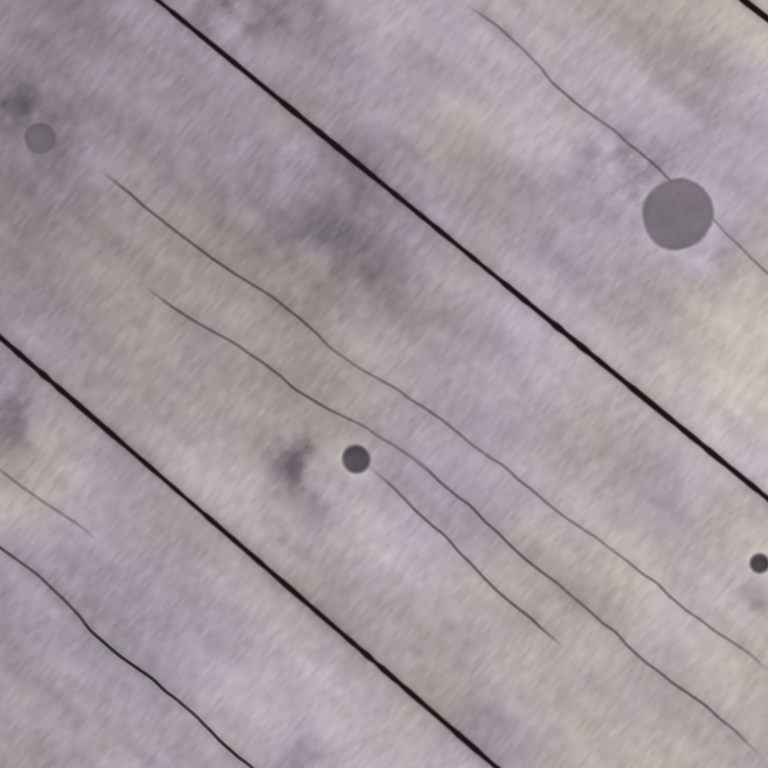
Reproduce this texture procedurally as a Shadertoy shader.

```glsl
float hash(vec2 p) {
    return fract(sin(dot(p, vec2(127.1, 311.7))) * 43758.5453);
}

float noise(vec2 p) {
    vec2 i = floor(p), f = fract(p);
    f = f * f * (3.0 - 2.0 * f);
    return mix(mix(hash(i), hash(i + vec2(1, 0)), f.x),
               mix(hash(i + vec2(0, 1)), hash(i + vec2(1, 1)), f.x), f.y);
}

float fbm(vec2 p) {
    float sum = 0.0, amp = 0.5;
    for (int i = 0; i < 5; i++) {
        sum += amp * noise(p);
        p = mat2(1.6, 1.2, -1.2, 1.6) * p + 7.3;
        amp *= 0.5;
    }
    return sum / 0.97;
}

// Soft stains: centre, radius, strength
const vec4 stains[10] = vec4[10](
    vec4(0.045, 0.845, 0.060, 0.16), vec4(0.81, 0.780, 0.055, 0.24),
    vec4(0.300, 0.990, 0.050, 0.24), vec4(0.40, 0.975, 0.025, 0.22),
    vec4(0.395, 0.392, 0.045, 0.28), vec4(0.01, 0.465, 0.045, 0.22),
    vec4(0.450, 0.700, 0.110, 0.12), vec4(0.93, 0.650, 0.040, 0.12),
    vec4(0.380, 0.010, 0.040, 0.12), vec4(0.98, 0.200, 0.050, 0.14));

// Knots: centre, radius, darkness
const vec4 knots[4] = vec4[4](
    vec4(0.052, 0.820, 0.020, 0.55), vec4(0.883, 0.721, 0.047, 0.42),
    vec4(0.464, 0.402, 0.018, 0.82), vec4(0.990, 0.266, 0.013, 0.85));

// Cracks along the boards: start, end, height at start, height at end
const vec4 cracks[7] = vec4[7](
    vec4(-0.41, 0.70, 0.686, 0.740), vec4(-0.27, 0.22, 0.607, 0.653),
    vec4(0.13, 0.76, 0.653, 0.651), vec4(0.10, 0.47, 0.606, 0.594),
    vec4(-0.19, 0.40, 1.154, 1.140), vec4(-0.30, 0.40, 0.224, 0.207),
    vec4(-0.29, -0.08, 0.302, 0.306));
const float crackDepth[7] = float[7](0.42, 0.42, 0.42, 0.45, 0.35, 0.75, 0.28);

void mainImage(out vec4 fragColor, in vec2 fragCoord) {
    vec2 uv = fragCoord / iResolution.xy;
    float px = 1.0 / iResolution.y;

    // Board space: x along the boards, y across them
    vec2 board = mat2(0.765, 0.644, -0.644, 0.765) * uv;
    float u = board.x, v = board.y;

    // Weathered wood tone
    float tone = 0.655 + 0.24 * (fbm(board * vec2(5.0, 11.0)) - 0.5);
    tone += 0.07 * (fbm(board * vec2(9.0, 45.0) + 31.0) - 0.5);
    vec2 corner = uv - vec2(0.0, 0.88);
    tone -= 0.12 * exp(-5.0 * dot(corner, corner));
    tone += 0.03 * smoothstep(0.4, 1.0, uv.x);

    // Fine brushed fibre across the grain
    tone += 0.055 * (noise(board * vec2(210.0, 75.0)) - 0.5);
    tone += 0.035 * (noise(board * vec2(110.0, 45.0) + 9.0) - 0.5);

    // Stains, broken up by noise
    float purple = fbm(uv * 5.0 + 17.0) - 0.42;
    vec2 warp = vec2(fbm(uv * 14.0), fbm(uv * 14.0 + 40.0)) - 0.5;
    for (int i = 0; i < 10; i++) {
        vec4 s = stains[i];
        vec2 d = (uv - s.xy + 0.06 * warp) / s.z;
        float stain = exp(-dot(d, d));
        tone -= s.w * stain * smoothstep(0.25, 0.75, fbm(board * vec2(28.0, 22.0) + 5.0));
        purple += 0.25 * stain;
    }

    // Cracks with a soft shadow
    float wander = 0.012 * (noise(vec2(u * 9.0, 3.0)) - 0.5)
                 + 0.003 * (noise(vec2(u * 40.0, 8.0)) - 0.5);
    float crackShade = 0.0;
    for (int i = 0; i < 7; i++) {
        vec4 c = cracks[i];
        float d = abs(v - mix(c.z, c.w, smoothstep(c.x, c.y, u)) - wander);
        float fade = smoothstep(c.x, c.x + 0.06, u) * smoothstep(c.y, c.y - 0.06, u);
        float wear = 0.55 + 0.45 * noise(vec2(u * 14.0, float(i) * 5.0));
        float line = 1.0 - smoothstep(0.0008, 0.0022 + px, d);
        float shadow = 0.25 * exp(-d * 170.0);
        crackShade = max(crackShade, crackDepth[i] * fade * wear * max(line, shadow));
    }
    tone *= 1.0 - crackShade;

    // Knots with a pale rim and a mottled core
    for (int i = 0; i < 4; i++) {
        vec4 k = knots[i];
        float d = length(uv - k.xy + 0.25 * k.z * warp) - k.z;
        float core = 1.0 - smoothstep(-0.003 - px, 0.002 + px, d);
        float rim = exp(-abs(d) * 70.0) * (1.0 - core);
        float mottle = 0.7 + 0.6 * fbm(uv * 45.0 + float(i));
        float edge = 0.05 * exp(-abs(d) * 250.0);
        tone += 0.10 * rim * k.w;
        tone = mix(tone, 0.62 - 0.36 * k.w * mottle - edge, core);
        purple += 0.15 * core;
    }

    // Tint drifts between warm grey and violet
    vec3 warmTint = vec3(1.045, 0.985, 0.965);
    vec3 violetTint = vec3(1.025, 0.955, 1.025);
    vec3 color = tone * mix(warmTint, violetTint, smoothstep(-0.1, 0.3, purple));

    // Dark gaps between boards, fanning out slightly
    float row = (v - 0.06 * u * (v - 0.66) - 0.424) / 0.48;
    float gap = abs(row - round(row)) * 0.48 + 0.0015 * (noise(vec2(u * 70.0, round(row))) - 0.5);
    float halfWidth = 0.0036 + 0.0012 * noise(vec2(u * 5.0, round(row) * 3.0));
    color *= 1.0 - 0.22 * exp(-gap * 130.0);
    color = mix(vec3(0.11, 0.08, 0.09), color, smoothstep(halfWidth - 0.002 - px, halfWidth + px, gap));

    fragColor = vec4(clamp(color, 0.0, 1.0), 1.0);
}
```
